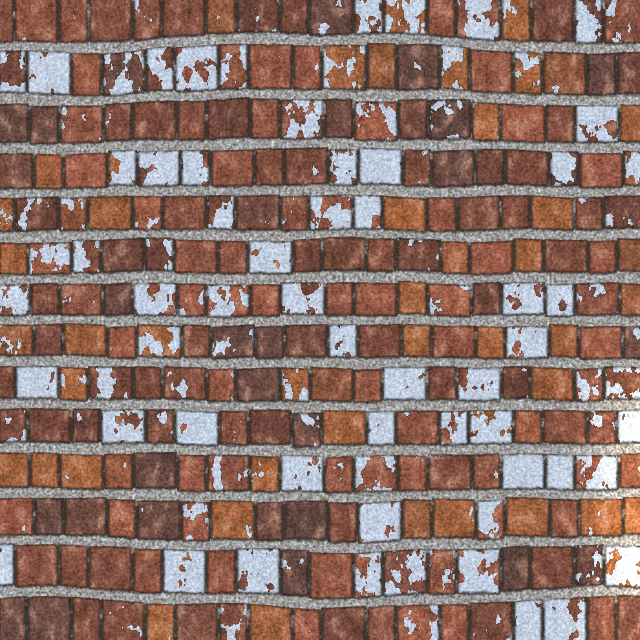
A WebGL 2 fragment shader for this texture:

```glsl
#version 300 es
precision highp float;

uniform vec2 u_resolution;
out vec4 fragColor;

float hash(vec2 p) {
    vec3 q = fract(p.xyx * vec3(0.1031, 0.1030, 0.0973));
    q += dot(q, q.yzx + 33.33);
    return fract((q.x + q.y) * q.z);
}

vec2 gradient(vec2 cell) {
    float angle = 6.2832 * hash(cell);
    return vec2(cos(angle), sin(angle));
}

float gradientNoise(vec2 p) {
    vec2 i = floor(p), f = fract(p);
    vec2 w = f * f * f * (f * (f * 6.0 - 15.0) + 10.0);
    vec2 e = vec2(0.0, 1.0);
    float low = mix(dot(gradient(i), f), dot(gradient(i + e.yx), f - e.yx), w.x);
    float high = mix(dot(gradient(i + e), f - e), dot(gradient(i + 1.0), f - 1.0), w.x);
    return mix(low, high, w.y);
}

float fbm(vec2 p) {
    float sum = 0.0, amplitude = 0.7;
    for (int i = 0; i < 4; i++) {
        sum += amplitude * gradientNoise(p);
        p = mat2(1.6, 1.2, -1.2, 1.6) * p + 17.3;
        amplitude *= 0.55;
    }
    return sum;
}

float roundedBox(vec2 p, vec2 halfSize, float radius) {
    vec2 q = abs(p) - halfSize + radius;
    return length(max(q, 0.0)) + min(max(q.x, q.y), 0.0) - radius;
}

void main() {
    vec2 uv = gl_FragCoord.xy / u_resolution;
    float pixel = 1.0 / min(u_resolution.x, u_resolution.y);

    // Courses grow taller and bow outward away from the middle height
    float bulge = 0.5 - 0.5 * cos(6.2832 * uv.x);
    float h = 2.0 * uv.y - 1.0;
    float slope = 7.66 - 0.13 * bulge, bend = 0.83 + 0.1 * bulge;
    float course = 7.0 - slope * h + bend * h * h * h;
    course += 0.07 * gradientNoise(uv * vec2(7.0, 4.0));
    float row = floor(course);
    float rowHeight = 0.5 / (slope - 3.0 * bend * h * h);

    // Alternating long and short bricks, with a bond repeating every four rows
    float shift = vec4(0.2, 0.373, 0.805, 0.86)[int(mod(row, 4.0))];
    float along = uv.x * 8.69 - shift + 0.025 * gradientNoise(vec2(uv.x * 9.0, row * 5.3));
    float t = fract(along);
    bool isLong = t < 0.6;
    vec2 id = vec2(2.0 * floor(along) + (isLong ? 0.0 : 1.0), row) + 50.0;
    float tone = hash(id), tint = hash(id + 71.7), wear = hash(id + 133.1);

    // Brick outline in canvas units, slightly tilted and ragged
    vec2 p = vec2((isLong ? t - 0.3 : t - 0.8) / 8.69, (row + 0.5 - course) * rowHeight);
    p.y += 0.004 * (tone - 0.5) + 0.07 * (tint - 0.5) * p.x;
    vec2 halfSize = vec2((isLong ? 0.3 : 0.2) / 8.69 - 0.0023, 0.5 * rowHeight - 0.0085);
    vec2 ragged = 0.0032 * vec2(0.5 * fbm(uv * 70.0), fbm(uv * 85.0 + 31.0));
    float edge = roundedBox(p + ragged, halfSize, 0.003);
    float brickMask = 1.0 - smoothstep(-pixel, pixel, edge);

    // Fine grain shared by all surfaces
    float grain = gradientNoise(uv * 290.0) + 0.8 * gradientNoise(uv * 170.0 + 9.0);
    float mottle = fbm(uv * vec2(42.0, 30.0) + id * 3.7);

    // Fired clay: red, brown and some orange bricks
    vec3 clay = mix(vec3(0.43, 0.28, 0.24), vec3(0.62, 0.37, 0.29), tone);
    clay = mix(clay, vec3(0.66, 0.41, 0.25), 0.8 * smoothstep(0.72, 0.9, tint));
    clay = mix(clay, vec3(0.38, 0.29, 0.27), 0.75 * smoothstep(0.2, 0.08, tint));
    clay = mix(clay, vec3(0.69, 0.53, 0.45), 0.65 * smoothstep(0.05, 0.5, mottle));
    clay *= 1.0 + 0.4 * min(mottle, 0.2) + 0.32 * grain;

    // Flaking pale paint, nearly whole on some bricks and only specks on others
    float flakes = fbm(uv * vec2(36.0, 25.0) + id * 7.3) - 0.62 + 0.98 * wear * wear;
    flakes += 0.12 * gradientNoise(uv * vec2(150.0, 100.0));
    float paintMask = smoothstep(-0.02, 0.02, flakes);
    vec3 paint = vec3(0.76, 0.81, 0.88) * (1.0 + 0.2 * grain + 0.1 * mottle);
    clay *= 1.0 - 0.22 * smoothstep(-0.07, 0.0, flakes);
    vec3 brick = mix(clay, paint, paintMask);
    brick *= 1.0 - 0.35 * smoothstep(-0.004, 0.0, edge);

    // Rough mortar beds with streaks, shaded below each brick
    float streaks = gradientNoise(uv * vec2(230.0, 75.0) + 5.0);
    float lumps = fbm(uv * vec2(60.0, 90.0) + 83.0);
    vec3 mortar = mix(vec3(0.53, 0.51, 0.48), vec3(0.70, 0.71, 0.73), 0.55 + 0.6 * lumps + 0.4 * streaks);
    mortar *= 1.0 + 0.45 * grain;
    float below = smoothstep(0.005, 0.0, edge) * step(p.y, 0.0);
    mortar *= 1.0 - (0.5 + 0.4 * lumps) * below;

    // Deep upright joints, partly filled
    float joint = smoothstep(0.002, -0.001, abs(p.y) - halfSize.y);
    float filled = smoothstep(0.05, 0.35, fbm(uv * vec2(25.0, 40.0) + 47.0));
    mortar = mix(mortar, vec3(0.24, 0.22, 0.20) * (1.0 + 0.3 * grain), joint * (1.0 - 0.7 * filled));

    // Warm light grazing the lower right side
    vec3 color = mix(mortar, brick, brickMask);
    float glow = smoothstep(0.86, 1.02, uv.x) * smoothstep(0.5, 0.3, uv.y);
    color *= 1.0 + glow * vec3(0.42, 0.36, 0.25);
    fragColor = vec4(clamp(color, 0.0, 1.0), 1.0);
}
```
